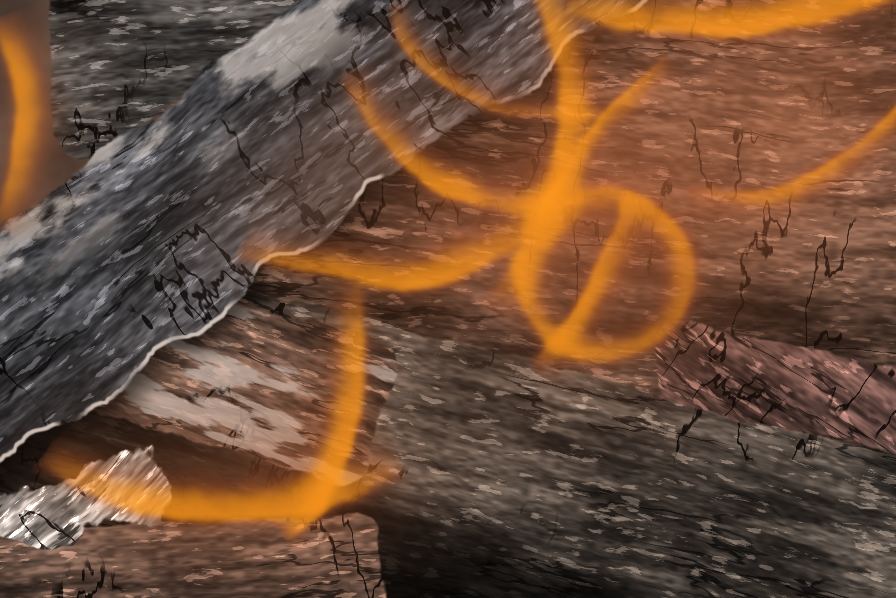
A WebGL 1 fragment shader for this texture:

```glsl
precision highp float;
uniform vec2 u_resolution;

float hash(vec2 p) {
  vec3 q = fract(p.xyx * 0.1031);
  q += dot(q, q.yzx + 33.33);
  return fract((q.x + q.y) * q.z);
}
float noise(vec2 p) {
  vec2 i = floor(p), f = fract(p), e = vec2(1, 0);
  f = f * f * (3.0 - 2.0 * f);
  return mix(mix(hash(i), hash(i + e), f.x), mix(hash(i + e.yx), hash(i + e.xx), f.x), f.y);
}
float fbm(vec2 p) {
  float sum = 0.0, amp = 0.52;
  for (int i = 0; i < 5; i++) {
    sum += amp * noise(p);
    p = p * 2.03 + 17.3;
    amp *= 0.5;
  }
  return sum;
}

vec2 turn(vec2 p, float a) { return mat2(cos(a), -sin(a), sin(a), cos(a)) * p; }
float cover(float d) { return smoothstep(0.003, -0.003, d); }
float line(float field, float width) { return 1.0 - smoothstep(0.3 * width, width, abs(field)); }
float glow(vec2 p, vec2 centre, vec2 size) { p = (p - centre) / size; return exp(-dot(p, p)); }
float block(vec2 p, vec2 centre, vec2 size, float angle) {
  vec2 q = abs(turn(p - centre, angle)) - size + 0.05;
  return length(max(q, 0.0)) + min(max(q.x, q.y), 0.0) - 0.05;
}

// Charred wood: grain along the angle, fine cracks across and along it, pale glints
vec3 wood(vec2 p, float angle, vec3 light) {
  vec2 q = turn(p, angle);
  q.y += 0.03 * noise(q * 4.0) + 0.004 * noise(q * 40.0);
  float grain = fbm(q * vec2(9, 80));
  float patches = fbm(q * vec2(5, 8) + 5.0);
  vec3 c = light * mix(0.3, 1.0, smoothstep(0.28, 0.74, mix(patches, grain, 0.5)));
  c *= 0.72 + 0.56 * noise(q * vec2(70, 210));
  float across = line(fbm(q * vec2(15, 6) + 31.0) - 0.5, 0.022);
  across *= smoothstep(0.45, 0.6, noise(q * 8.0 + 9.0));
  float along = line(fbm(q * vec2(5, 32) + 3.0) - 0.5, 0.035);
  along *= smoothstep(0.35, 0.7, noise(q * vec2(6, 14)));
  c *= 1.0 - max(0.85 * across, 0.6 * along);
  return c + 0.55 * light * smoothstep(0.64, 0.74, fbm(q * vec2(28, 110) + 50.0));
}

// Curved flame sheet, crisp on one side and soft on the other
float strand(vec2 p, vec4 ends, vec2 bend, float width) {
  vec3 best = vec3(9, 0, 0);
  vec2 from = ends.xy;
  for (int i = 1; i <= 16; i++) {
    float t = float(i) / 16.0;
    vec2 to = mix(mix(ends.xy, bend, t), mix(bend, ends.zw, t), t);
    vec2 e = to - from, r = p - from;
    float h = clamp(dot(r, e) / dot(e, e), 0.0, 1.0), d = length(r - e * h);
    if (d < best.x) best = vec3(d, t + (h - 1.0) / 16.0, e.x * r.y - e.y * r.x);
    from = to;
  }
  float taper = sqrt(max(0.0, 4.0 * best.y * (1.0 - best.y)));
  float x = best.x / (width * (best.z > 0.0 ? 1.5 : 0.55));
  return 45.0 * width * taper * (exp(-x * x) + 0.28 * exp(-0.6 * x));
}

vec3 logs(vec2 p) {
  float rough = 0.04 * (fbm(p * 11.0) - 0.5);
  vec3 ash = vec3(0.8, 0.76, 0.73), brown = vec3(0.53, 0.41, 0.35);
  vec3 c = wood(p, -0.1, brown);
  c *= 1.0 - 0.55 * glow(p, vec2(1.2, 0.45), vec2(0.6, 0.07));
  // Lower right log, broken end and dark underside
  float top = p.y - 0.62 + 0.25 * p.x + rough;
  c = mix(c, wood(p + 3.0, -0.25, vec3(0.45, 0.4, 0.36)), cover(top));
  float knot = block(p, vec2(1.34, 0.35), vec2(0.25, 0.075), -0.2) + rough;
  c = mix(c, wood(p, -0.6, vec3(0.55, 0.4, 0.37)), cover(knot));
  c *= 1.0 - 0.75 * smoothstep(0.06, -0.03, p.y - 0.43 + 0.42 * p.x + rough);
  // Split chunk, bottom log and pale flakes
  float chunk = block(p, vec2(0.4, 0.37), vec2(0.25, 0.125), -0.3) + rough;
  float stripes = smoothstep(0.56, 0.66, fbm(turn(p, -0.35) * vec2(9, 36)));
  c = mix(c, mix(wood(p + 7.0, -0.35, brown), ash, 0.7 * stripes), cover(chunk));
  float stump = block(p, vec2(0.28, 0.02), vec2(0.36, 0.11), 0.04) + rough;
  c = mix(c, wood(p + 2.0, 0.05, brown), cover(stump));
  float flakes = block(p, vec2(0.12, 0.16), vec2(0.18, 0.06), 0.2) + 2.5 * rough;
  c = mix(c, wood(p, 0.8, 1.25 * ash), cover(flakes));
  // Far log and the big diagonal log in front of it
  vec2 q = turn(p, 0.64);
  float gap = smoothstep(0.48, 0.5, q.y);
  c = mix(c, 0.6 * brown * (0.5 + fbm(p * 8.0)), gap);
  float far = block(p, vec2(0.31, 0.9), vec2(0.22, 0.17), 0.0) + rough;
  c = mix(c, wood(p, 0.1, 0.55 * ash), cover(far) * gap);
  float lip = q.y - 0.165 - 0.08 * (fbm(q.xx * vec2(9, 0)) - 0.5);
  c *= 1.0 - 0.6 * smoothstep(-0.06, 0.0, lip) * cover(q.y - 0.3);
  vec3 charred = wood(p + 11.0, 0.64, vec3(0.41, 0.41, 0.43));
  float ridge = smoothstep(0.34, 0.44, q.y) * smoothstep(0.42, 0.64, fbm(q * vec2(12, 26)));
  charred = mix(charred, ash, 0.7 * ridge);
  charred = mix(charred, 0.9 * brown, 0.45 * glow(q, vec2(0.85, 0.25), vec2(0.25, 0.12)));
  charred = mix(charred, ash, line(lip - 0.003, 0.007) * smoothstep(0.3, 0.65, noise(q * 22.0)));
  return mix(c, charred, cover(-lip) * cover(q.y - 0.5 + rough));
}

float flames(vec2 p) {
  vec2 q = p + 0.06 * (vec2(fbm(p * 4.0), fbm(p * 4.0 + 7.0)) - 0.5);
  float rim = (length(q - vec2(1.02, 0.54)) - 0.135) / 0.022;
  float f = 0.9 * exp(-rim * rim * (rim > 0.0 ? 2.0 : 0.5));
  f += strand(q, vec4(0.88, 1.08, 0.82, 0.48), vec2(1.04, 0.76), 0.027);
  f += strand(q, vec4(0.4, 0.58, 0.96, 0.76), vec2(0.86, 0.42), 0.025);
  f += strand(q, vec4(1.06, 0.68, 0.9, 0.38), vec2(1.02, 0.52), 0.02);
  f += strand(q, vec4(1.12, 0.92, 0.88, 0.62), vec2(1, 0.78), 0.016);
  f += strand(q, vec4(0.67, 0.99, 1.02, 0.8), vec2(0.7, 0.78), 0.016);
  f += strand(q, vec4(0.58, 0.88, 0.98, 0.67), vec2(0.68, 0.6), 0.02);
  f += strand(q, vec4(0.95, 1, 1.6, 1.02), vec2(1.22, 0.92), 0.027);
  f += strand(q, vec4(1.58, 0.92, 1.16, 0.68), vec2(1.42, 0.66), 0.019);
  f += strand(q, vec4(0.08, 0.22, 0.68, 0.22), vec2(0.38, 0.07), 0.027);
  f += strand(q, vec4(0.48, 0.1, 0.61, 0.52), vec2(0.62, 0.2), 0.023);
  f += strand(q, vec4(0, 0.96, 0, 0.62), vec2(0.08, 0.78), 0.023);
  return f * (0.25 + 1.4 * fbm(q * 7.0));
}

void main() {
  vec2 p = gl_FragCoord.xy / u_resolution.y;
  // Thin orange veil, then the bright strands
  float veil = 0.5 * glow(p, vec2(0.98, 0.66), vec2(0.36, 0.28));
  veil += 0.33 * glow(p, vec2(1.4, 0.85), vec2(0.3)) + 0.3 * glow(p, vec2(0.4, 0.2), vec2(0.3, 0.15));
  vec3 c = mix(logs(p), vec3(0.73, 0.4, 0.24), min(0.6, veil * (0.4 + fbm(p * 3.5))));
  float heat = 1.0 - exp(-flames(p));
  vec3 flame = mix(vec3(0.74, 0.37, 0.18), vec3(1, 0.59, 0.11), smoothstep(0.25, 0.75, heat));
  gl_FragColor = vec4(mix(c, flame, heat), 1);
}
```
